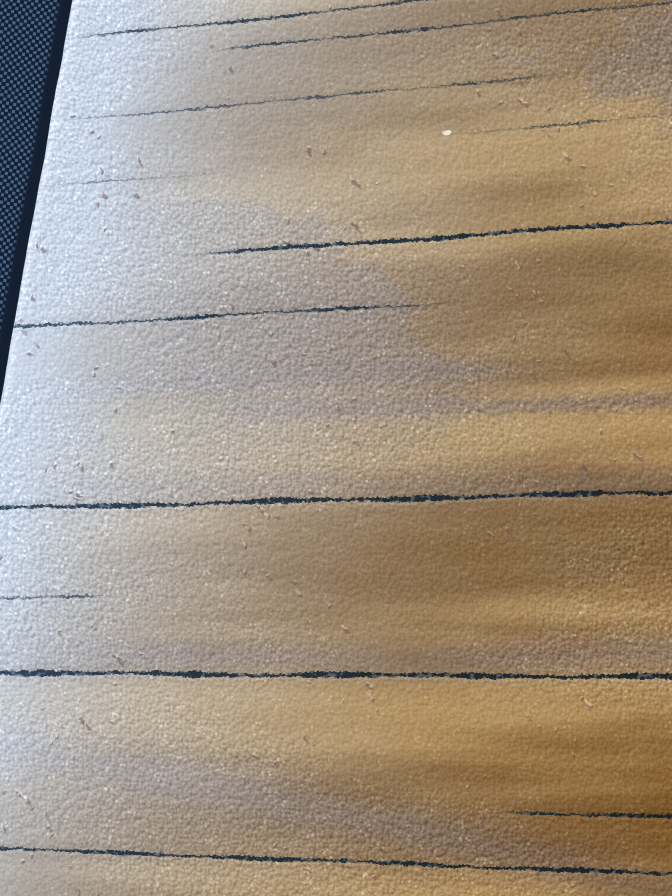
Write a WebGL 1 fragment shader that draws this texture.

```glsl
precision highp float;
// Weathered varnished plank: fanning dark cracks, rough grain, cool window glare and a woven strip at the corner.
uniform vec2 u_resolution;

vec2 hash2(vec2 c) {
  return fract(sin(vec2(dot(c, vec2(127.1, 311.7)), dot(c, vec2(269.5, 183.3)))) * 43758.5);
}

// Cellular noise: distance to the nearest scattered point
float cells(vec2 p) {
  vec2 id = floor(p);
  float d = 1.0;
  for (int y = -1; y <= 1; y++)
    for (int x = -1; x <= 1; x++) {
      vec2 n = id + vec2(float(x), float(y));
      d = min(d, length(n + hash2(n) - p));
    }
  return d;
}

// Layered sines, roughly -1 to 1
float waves(vec2 p) {
  float sum = 0.0, amp = 0.55;
  for (int i = 0; i < 5; i++) {
    sum += amp * sin(p.x + 1.4 * sin(p.y));
    p = mat2(1.6, 1.2, -1.2, 1.6) * p + 1.7;
    amp *= 0.5;
  }
  return sum;
}

// Four tapered cracks lying along the grain
float cracks(vec2 q, vec4 level, vec4 start, vec4 end, vec4 width, float aa) {
  float ink = 0.0;
  for (int i = 0; i < 4; i++) {
    float taper = smoothstep(start[i], start[i] + 0.1, q.x)
                * (1.0 - smoothstep(end[i] - 0.1, end[i], q.x));
    float wobble = 0.0012 * waves(vec2(q.x * 21.0, level[i] * 90.0));
    float swell = waves(vec2(level[i] * 50.0, q.x * 37.0));
    float reach = width[i] * taper * (0.9 + 0.5 * swell);
    float d = abs(q.y - level[i] + wobble);
    float solid = taper * clamp(width[i] * 600.0 + 0.2 * swell, 0.2, 1.0);
    ink = max(ink, solid * (1.0 - smoothstep(reach - aa, reach + aa, d)));
  }
  return ink;
}

float allCracks(vec2 q, float aa) {
  float top = cracks(q, vec4(0.051, 0.080, 0.141, 0.192), vec4(0.05, 0.20, 0.04, 0.46),
                     vec4(0.60, 0.95, 0.66, 0.95), vec4(0.0013, 0.0013, 0.0009, 0.0008), aa);
  float middle = cracks(q, vec4(0.212, 0.298, 0.366, 0.567), vec4(0.01, 0.18, -0.2, -0.2),
                        vec4(0.27, 0.95, 0.54, 0.95), vec4(0.0008, 0.0018, 0.0015, 0.0024), aa);
  float bottom = cracks(q, vec4(0.667, 0.751, 0.890, 0.947), vec4(-0.2, -0.2, 0.52, -0.1),
                        vec4(0.17, 0.95, 0.95, 0.95), vec4(0.0010, 0.0025, 0.0016, 0.0019), aa);
  return max(top, max(middle, bottom));
}

// Soft stripe along the grain
float band(float y, float center, float spread) {
  float d = (y - center) / spread;
  return exp(-d * d);
}

void main() {
  // Height is 1, y runs downward; q follows the fanning grain
  float aa = 0.8 / u_resolution.y;
  vec2 p = vec2(gl_FragCoord.x, u_resolution.y - gl_FragCoord.y) / u_resolution.y;
  vec2 q = vec2(p.x, 0.714 + (p.y - 0.714) * exp(-0.155 * p.x));

  // Broad figure and faint streaks
  float blotch = waves(vec2(q.x * 6.0 + 1.0, q.y * 11.0));
  float figure = waves(vec2(q.y * 24.0 + 0.8, q.x * 2.5)) + 0.2 * blotch;
  float streak = waves(vec2(q.y * 170.0, q.x * 7.0));
  vec3 wood = mix(vec3(0.47, 0.32, 0.14), vec3(0.67, 0.51, 0.28), smoothstep(-0.6, 0.6, figure));
  wood += 0.016 * streak;

  // Purple-brown stains with ragged borders
  float pebble = cells(p * 95.0);
  float ragged = q.y + 0.006 * blotch + 0.008 * (pebble - 0.45);
  float stain = band(ragged, 0.437, 0.011) * (1.0 - smoothstep(0.45, 0.65, p.x))
              + band(ragged, 0.474, 0.009) * smoothstep(0.2, 0.35, p.x)
              + 0.7 * band(ragged, 0.555, 0.016) + 0.9 * band(ragged, 0.733, 0.020)
              + 0.9 * band(ragged, 0.835 + 0.17 * p.x, 0.025)
              + 0.65 * smoothstep(0.1, 0.3, blotch + 0.3 * (pebble - 0.45))
                * (1.0 - smoothstep(0.4, 0.6, q.y));
  wood = mix(wood, vec3(0.42, 0.33, 0.28), 0.65 * clamp(stain, 0.0, 1.0));

  // Cool glare from the upper left
  float glare = exp(-2.9 * p.x) * mix(1.28, 0.70, p.y) + 0.12 * (1.0 - p.y) + 0.07 * blotch;
  glare = clamp(glare, 0.03, 1.0);
  vec3 color = mix(wood, vec3(0.79, 0.84, 0.91), glare);

  // Fine grit, pebbled relief and glinting specks, even in every direction
  float rough = 0.5 + 0.5 * smoothstep(-0.5, 0.5, blotch + 0.5 * stain);
  float dust = cells(p * 290.0);
  float fine = cells(p * 190.0) - cells(p * 190.0 + vec2(0.3, 0.4));
  float coarse = pebble - cells(p * 95.0 + vec2(0.2, 0.3));
  color += rough * (0.13 * fine + 0.07 * coarse + 0.13 * (0.42 - dust));
  float glint = (1.0 - smoothstep(0.10, 0.28, cells(p * 125.0 + 9.0)))
              * smoothstep(0.2, 0.6, waves(p * 110.0));
  color += 0.13 * rough * glint;

  // Sparse irregular flecks, lit from above
  float gate = smoothstep(0.3, 0.55, waves(p * 23.0));
  vec2 spot = p * 36.0 + 0.25 * waves(p * 120.0);
  float fleck = 1.0 - smoothstep(0.05, 0.14, cells(spot));
  float shine = 1.0 - smoothstep(0.03, 0.10, cells(spot + vec2(0.05, 0.12)));
  color = mix(color, vec3(0.40, 0.31, 0.31), 0.5 * gate * fleck);
  color += 0.12 * gate * shine;

  // Cracks with crumbled edges, a pale lower lip and a dim halo
  vec2 crumbled = q + vec2(0.0, 0.0026 * (dust - 0.42) + 0.0022 * (pebble - 0.45));
  float ink = allCracks(crumbled, aa);
  color *= 1.0 - 0.14 * allCracks(q, 0.009);
  color += 0.06 * allCracks(crumbled - vec2(0.0, 0.003), aa);
  vec3 gap = mix(vec3(0.08, 0.11, 0.13), vec3(0.24, 0.34, 0.46), 0.7 * glare);
  gap += 0.20 * smoothstep(0.45, 0.8, cells(p * 150.0));
  color = mix(color, gap, 0.95 * ink);

  // Small pale chip
  float chip = length((p - vec2(0.499, 0.148)) * vec2(0.7, 1.3) + 0.001 * waves(p * 300.0));
  color = mix(color, vec3(0.91, 0.91, 0.86), 1.0 - smoothstep(0.004 - aa, 0.004 + aa, chip));

  // Bright rim and woven strip
  float edge = p.x - 0.081 + 0.18 * p.y + 0.001 * waves(p * 25.0);
  color += 0.08 * exp(-abs(edge - 0.004) * 250.0);
  vec2 weave = vec2(edge, p.y - 0.18 * p.x) * 760.0;
  float thread = smoothstep(0.1, 0.9, sin(weave.x) * sin(weave.y) + 0.35);
  thread *= 1.0 - smoothstep(-0.018, -0.010, edge);
  vec3 mesh = mix(vec3(0.08, 0.12, 0.19), vec3(0.28, 0.39, 0.52), thread);
  color = mix(mesh, color, smoothstep(-aa, aa, edge));

  gl_FragColor = vec4(clamp(color, 0.0, 1.0), 1.0);
}
```
